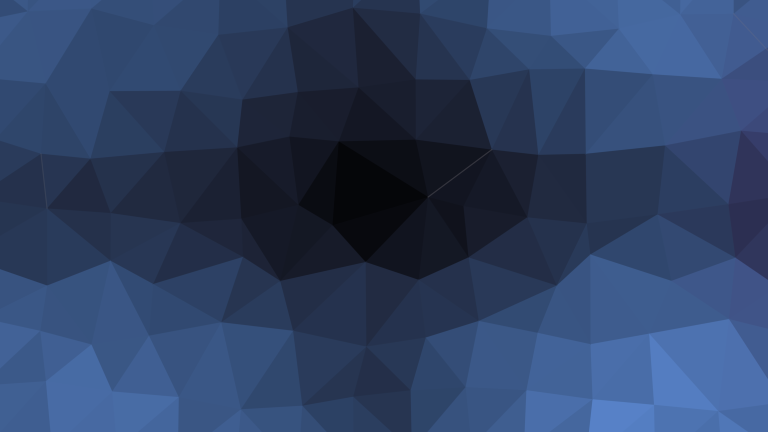
Write a Shadertoy shader that draws this background.

```glsl
// Low-poly backdrop: a swaying grid of vertices is split into flat triangles.
// Each facet takes its shade from a smooth field of glows and shadows,
// sampled at its centroid, so a black core sits among blue facets.

const float ROWS = 6.912; // grid cells per canvas height

float hash(vec2 p) {
    vec3 q = fract(vec3(p.xyx) * 0.1031);
    q += dot(q, q.yzx + 33.33);
    return fract((q.x + q.y) * q.z);
}

// Soft elliptical spot of strength 1 at its centre
float spot(vec2 p, vec2 centre, vec2 radius) {
    vec2 d = (p - centre) / radius;
    return exp(-dot(d, d));
}

// Each row sways on its own waves: x frequency, x peak, y frequency, y peak
const vec4 sway[7] = vec4[7](
    vec4(0.45, 2.0, 0.9, 3.5),
    vec4(0.82, 5.5, 1.57, 1.0),
    vec4(2.5, 0.5, 3.14, 4.0),
    vec4(0.5, 2.0, 0.9, 9.0),
    vec4(1.6, 3.0, 0.9, 8.0),
    vec4(0.53, 2.6, 0.55, 3.2),
    vec4(0.4, 9.0, 1.25, 8.0));

vec2 vertex(vec2 id) {
    vec4 w = sway[int(clamp(id.y, 0.0, 6.0))];
    vec2 shift = vec2(0.22, -0.2) * cos(w.xz * (id.x - w.yw));
    shift += 0.14 * (vec2(hash(id + 17.0), hash(id + 51.0)) - 0.5);
    // Corners of the black core
    if (id == vec2(5, 4)) shift = vec2(-0.22, 0.07);
    if (id == vec2(5, 3)) shift = vec2(-0.32, -0.27);
    if (id == vec2(6, 3)) shift = vec2(0.21, 0.18);
    if (id == vec2(5, 2)) shift = vec2(0.21, 0.14);
    return id + vec2(0.64, 0.58) + shift;
}

// Shade of the backdrop, in units of the canvas height
vec3 shade(vec2 p, float grain) {
    float b = 0.5;
    // Shadows: core, its heart, left band, right band, top, foot
    b -= 0.43 * spot(p, vec2(0.87, 0.54), vec2(0.54, 0.30));
    b -= 0.04 * spot(p, vec2(0.86, 0.52), vec2(0.09));
    b -= 0.20 * spot(p, vec2(0.00, 0.52), vec2(0.40, 0.16));
    b -= 0.10 * spot(p, vec2(1.60, 0.50), vec2(0.40, 0.17));
    b -= 0.20 * spot(p, vec2(0.82, 0.95), vec2(0.22, 0.20));
    b -= 0.17 * spot(p, vec2(0.86, 0.08), vec2(0.13, 0.15));
    // Glows: lower right, lower left, upper right
    b += 0.25 * spot(p, vec2(1.50, 0.06), vec2(0.36, 0.33));
    b += 0.12 * spot(p, vec2(0.20, 0.05), vec2(0.35));
    b += 0.15 * spot(p, vec2(1.50, 0.95), vec2(0.25));
    // Violet tint on the right edge
    float violet = spot(p, vec2(1.78, 0.56), vec2(0.13, 0.3));
    b -= 0.09 * spot(p, vec2(1.78, 0.50), vec2(0.13));
    b = max(b, 0.035) * (0.91 + 0.18 * grain);
    float red = mix(0.56, 0.435, smoothstep(0.1, 0.45, b));
    return b * vec3(red + 0.08 * violet, 0.65 - 0.08 * violet, 1.0);
}

// Signed distance to the left of the line from a to b
float leftOf(vec2 p, vec2 a, vec2 b) {
    vec2 e = normalize(b - a), d = p - a;
    return e.x * d.y - e.y * d.x;
}

// Antialiased triangle: colour weighted by coverage, coverage in w
vec4 facet(vec2 p, vec2 a, vec2 b, vec2 c, float aa) {
    float d = min(leftOf(p, a, b), min(leftOf(p, b, c), leftOf(p, c, a)));
    float cover = smoothstep(-aa, aa, d);
    if (cover <= 0.0) return vec4(0.0);
    vec2 middle = (a + b + c) / 3.0;
    return cover * vec4(shade(middle / ROWS, hash(floor(middle * 40.0))), 1.0);
}

// Hairline between two vertices
float hairline(vec2 p, vec2 idA, vec2 idB, float aa) {
    vec2 a = vertex(idA), e = vertex(idB) - a;
    float along = clamp(dot(p - a, e) / dot(e, e), 0.0, 1.0);
    return 1.0 - smoothstep(0.0, 0.008 + aa, length(p - a - e * along));
}

void mainImage(out vec4 fragColor, in vec2 fragCoord) {
    vec2 p = fragCoord / iResolution.y * ROWS;
    float aa = 0.7 * ROWS / iResolution.y;
    vec2 cell = floor(p - vec2(0.64, 0.58));

    // Split every nearby quad along its shorter diagonal
    vec4 sum = vec4(0.0);
    for (int y = -1; y <= 1; y++)
    for (int x = -1; x <= 1; x++) {
        vec2 id = cell + vec2(x, y);
        vec2 a = vertex(id), b = vertex(id + vec2(1, 0));
        vec2 c = vertex(id + 1.0), d = vertex(id + vec2(0, 1));
        if (distance(a, c) < distance(b, d))
            sum += facet(p, a, b, c, aa) + facet(p, a, c, d, aa);
        else
            sum += facet(p, a, b, d, aa) + facet(p, b, c, d, aa);
    }
    vec3 color = sum.rgb / max(sum.w, 0.001);

    // Faint pale seams
    float seam = hairline(p, vec2(6, 3), vec2(7, 4), aa);
    seam = max(seam, 0.6 * hairline(p, vec2(0, 4), vec2(0, 3), aa));
    seam = max(seam, 0.6 * hairline(p, vec2(11, 6), vec2(12, 5), aa));
    color = mix(color, vec3(0.5, 0.48, 0.5), 0.3 * seam);
    fragColor = vec4(color, 1.0);
}
```
